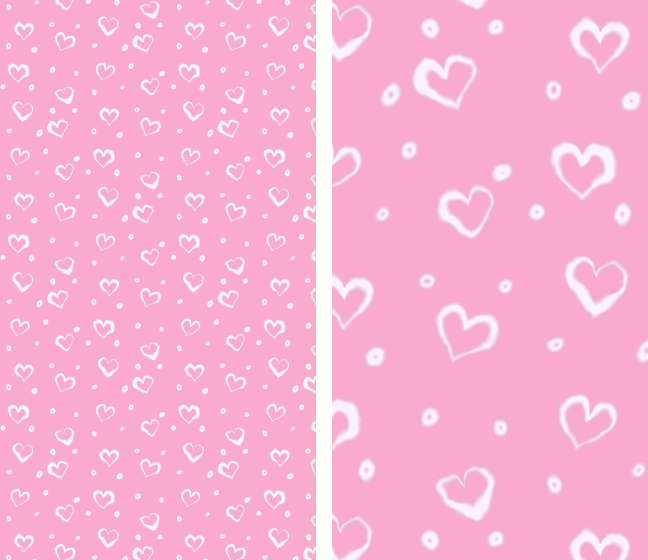
Left: the whole. Right: its middle third, enlarged.
Reproduce this pattern procedurally as a WebGL 2 fragment shader.

```glsl
#version 300 es
precision highp float;

#define ROWS 13.13          // cells over the canvas height
#define HEART_SIZE 0.335    // in cells, like all lengths below
#define HEART_JITTER 0.26
#define DOT_JITTER 0.20
#define DOT_RADIUS 0.042
#define BRUSH 0.031         // half width of a heart stroke
#define TILT 0.95           // range of heart angles, radians
#define WOBBLE 0.13
#define SOFTNESS 0.85       // edge blur, in parts of 1/512 of the height
#define PINK vec3(0.98, 0.67, 0.80)
#define ROSE vec3(0.94, 0.69, 0.80)
#define WHITE vec3(0.985, 0.95, 0.985)

uniform vec2 u_resolution;
out vec4 fragColor;

vec2 hash2(vec2 p) {
    vec3 q = fract(p.xyx * vec3(0.1031, 0.1030, 0.0973));
    q += dot(q, q.yzx + 33.33);
    return fract((q.xx + q.yz) * q.zy);
}

float gradientNoise(vec2 p) {
    vec2 i = floor(p), f = fract(p);
    vec2 u = f * f * f * (f * (f * 6.0 - 15.0) + 10.0);
    vec2 e = vec2(0.0, 1.0);
    float a = dot(hash2(i) * 2.0 - 1.0, f);
    float b = dot(hash2(i + e.yx) * 2.0 - 1.0, f - e.yx);
    float c = dot(hash2(i + e) * 2.0 - 1.0, f - e);
    float d = dot(hash2(i + 1.0) * 2.0 - 1.0, f - 1.0);
    return mix(mix(a, b, u.x), mix(c, d, u.x), u.y);
}

mat2 rotation(float a) {
    float c = cos(a), s = sin(a);
    return mat2(c, -s, s, c);
}

// Signed distance to a heart with its tip at the origin and unit notch height
float heartDistance(vec2 p) {
    p.x = abs(p.x);
    p.y += 0.24 * exp(-7.0 * p.x) * smoothstep(0.3, 0.75, p.y);
    if (p.x + p.y > 1.0) return length(p - vec2(0.25, 0.75)) - sqrt(2.0) / 4.0;
    vec2 side = p - 0.5 * max(p.x + p.y, 0.0);
    return min(length(p - vec2(0.0, 1.0)), length(side)) * sign(p.x - p.y);
}

// Brushed heart outline: wobbly, lopsided, thinning out on one side
float brushedHeart(vec2 p, vec2 seed) {
    vec2 shape = hash2(seed + 3.7), stroke = hash2(seed + 8.1);
    float size = HEART_SIZE * mix(0.9, 1.08, shape.x);
    vec2 q = rotation((shape.y - 0.5) * TILT) * p / size;
    float angle = atan(q.y, q.x);
    vec2 n = q * 2.2 + seed * 7.3;
    q += WOBBLE * vec2(gradientNoise(n), gradientNoise(n + 31.4));
    q.y += 0.18 * (stroke.x - 0.5) * q.x;
    float pressure = 0.85 + 0.6 * sin(angle + 6.2832 * stroke.y);
    pressure += 0.5 * gradientNoise(q * 5.0 + seed * 5.1);
    float width = BRUSH * mix(0.7, 1.15, stroke.x) * pressure;
    return abs(heartDistance(q + vec2(0.0, 0.55))) * size - width;
}

// Small tilted oval, with a pin hole or an open middle
float brushedDot(vec2 p, vec2 seed) {
    vec2 shape = hash2(seed + 5.3), stroke = hash2(seed + 9.9);
    vec2 q = rotation((shape.x - 0.8) * 1.6) * p;
    q *= vec2(1.2, mix(0.8, 1.1, shape.y));
    float radius = DOT_RADIUS * mix(0.75, 1.1, stroke.x);
    q += 0.015 * gradientNoise(p * 14.0 + seed * 3.1);
    return abs(length(q) - radius) - radius * mix(0.45, 0.95, stroke.y);
}

void main() {
    vec2 p = gl_FragCoord.xy / u_resolution.y * ROWS;
    float d = 1.0;

    // Staggered columns of hearts, with two dots in the gaps of each cell
    for (int i = -1; i <= 1; i++) {
        float column = floor(p.x) + float(i);
        float shift = 0.5 * mod(column, 2.0);
        for (int j = -1; j <= 1; j++) {
            float row = floor(p.y - shift) + float(j);
            // Half-drop repeat: four columns by two rows
            vec2 key = vec2(mod(column - 2.0 * floor(row / 2.0), 4.0), mod(row, 2.0));
            vec2 seed = key * 13.7 + 2.3;
            vec2 local = p - vec2(column + 0.5, row + 0.5 + shift);
            vec2 offset = (hash2(seed) - 0.5) * HEART_JITTER;
            d = min(d, brushedHeart(local - offset, seed));
            for (float side = -1.0; side <= 1.0; side += 2.0) {
                vec2 dotSeed = seed + 41.0 + side * 4.7;
                vec2 place = vec2(side / 3.0, 0.5) + (hash2(dotSeed) - 0.5) * DOT_JITTER;
                d = min(d, brushedDot(local - place, dotSeed));
            }
        }
    }

    // Faint rose rim under soft white paint
    float edge = SOFTNESS * ROWS * max(1.0 / 512.0, 1.0 / u_resolution.y);
    vec3 color = mix(ROSE, PINK, smoothstep(0.6 * edge, 2.2 * edge, d));
    color = mix(WHITE, color, smoothstep(-edge, edge, d));
    fragColor = vec4(color, 1.0);
}
```
